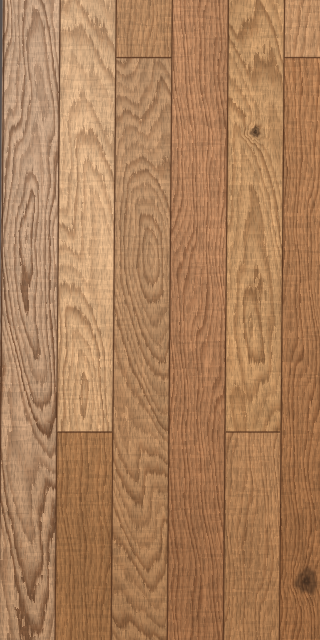
Give the GLSL for this texture, as a Shadertoy shader.

```glsl
// Oak floor: six slightly leaning columns of planks with staggered end joints.
// Growth rings are contours of a warped elliptical field per plank; pores,
// streaks and saw marks come from stretched cellular noise, knots from a loop.

vec2 hash2(vec2 p) {
    vec3 q = fract(vec3(p.xyx) * vec3(0.1031, 0.103, 0.0973));
    q += dot(q, q.yzx + 33.33);
    return fract((q.xx + q.yz) * q.zy);
}

// Cellular noise: x = distance to the nearest point, y = random value of its cell
vec2 cellular(vec2 p) {
    vec2 cell = floor(p), nearest = vec2(9.0, 0.0);
    for (int j = -1; j <= 1; j++)
    for (int i = -1; i <= 1; i++) {
        vec2 id = cell + vec2(i, j);
        vec2 point = hash2(id);
        float d = length(id + point - p);
        if (d < nearest.x) nearest = vec2(d, fract(point.x * 7.3 + point.y * 3.1));
    }
    return nearest;
}

// Layered sines that let the grain wander
float sway(float y, float seed) {
    return 0.5 * sin(y * 8.0 + seed) + 0.3 * sin(y * 19.0 + seed * 2.3)
         + 0.14 * sin(y * 47.0 + seed * 4.1);
}

// Ring field: center across, center height, rings across, rings along
const vec4 GRAIN[6] = vec4[6](
    vec4(0.55, 0.66, 11.0, 14.0), vec4(0.50, 0.38, 8.0, 18.0),
    vec4(0.75, 0.60, 10.0, 34.0), vec4(1.70, 0.95, 13.0, 8.0),
    vec4(0.38, 0.48, 8.0, 19.0), vec4(-0.60, 0.50, 13.0, 6.0));

const vec3 TONE[6] = vec3[6](
    vec3(0.74, 0.60, 0.48), vec3(0.80, 0.64, 0.48), vec3(0.69, 0.53, 0.385),
    vec3(0.67, 0.485, 0.345), vec3(0.73, 0.56, 0.39), vec3(0.65, 0.465, 0.315));

// Knots: position and radius
const vec3 KNOT[2] = vec3[2](vec3(0.399, 0.794, 0.008), vec3(0.479, 0.092, 0.019));

void mainImage(out vec4 fragColor, in vec2 fragCoord) {
    vec2 p = fragCoord / iResolution.xy * vec2(0.5, 1.0);
    float px = 1.0 / iResolution.y;

    // Plank layout
    float u = (p.x * 2.0 - 0.016 * p.y) / 0.1753 + 0.019;
    float column = clamp(floor(u), 0.0, 5.0);
    int c = int(column);
    float across = u - column;
    float kind = mod(column, 3.0);
    float joint = kind < 0.5 ? -1.0 : kind < 1.5 ? 0.325 : 0.91;
    bool isShort = kind > 0.5 && (kind < 1.5 ? p.y < joint : p.y > joint);
    float seed = column * 2.7 + (isShort ? 5.3 : 0.0);

    vec4 grain = isShort ? vec4(-0.7, 0.2 + 0.5 * joint, 12.0, 7.0) : GRAIN[c];
    vec3 tone = isShort ? vec3(0.69, 0.515, 0.36) + 0.016 * (column - 3.0) : TONE[c];

    // Knots push the rings aside
    float bulge = 0.0, knot = 0.0;
    for (int i = 0; i < 2; i++) {
        vec2 q = (p - KNOT[i].xy) * vec2(1.0, 0.8);
        float angle = atan(q.y, q.x);
        float d = length(q) / KNOT[i].z * (1.0 + 0.12 * sin(angle * 3.0 + 1.0) + 0.08 * sin(angle * 7.0));
        bulge += 3.0 * exp(-0.4 * d * d);
        knot = max(knot, (1.0 - smoothstep(0.3, 1.2, d)) * (0.75 + 0.2 * sin(d * 11.0)));
    }

    // Fibres at three scales
    vec2 fibre = p + vec2(0.003 * sway(p.y, seed), seed);
    vec2 pores = cellular(fibre * vec2(340.0, 70.0));
    vec2 streak = cellular(fibre * vec2(210.0, 14.0));
    vec2 saw = cellular(vec2(p.x * 22.0, p.y * 260.0) + seed);

    // Growth rings with ragged tips
    vec2 offset = vec2(across - grain.x - 0.13 * sway(p.y, seed), p.y - grain.y);
    float field = length(offset * grain.zw) + bulge
                + 1.1 * sway(p.y * 1.3 + across * 0.35, seed + 4.0)
                + 0.6 * sin(across * 6.0 + p.y * 15.0 + seed)
                + 0.22 * (pores.y - 0.5) + 0.14 * (streak.y - 0.5);
    float phase = fract(field);
    float ring = smoothstep(0.25, 0.8, phase) * (1.0 - smoothstep(0.8, 1.0, phase));
    ring *= 0.7 + 0.3 * sin(field * 1.7 + seed);
    float contrast = c == 0 ? 1.0 : isShort ? 0.45 : 0.6;

    // Wood colour
    vec3 color = mix(tone, tone * vec3(0.64, 0.56, 0.50), ring * contrast);
    color *= 1.0 + 0.09 * (streak.y - 0.5) + 0.1 * (pores.y - 0.5);
    color *= 1.0 - 0.10 * (1.0 - smoothstep(0.1, 0.45, pores.x));
    color *= 1.0 + 0.08 * (saw.y - 0.5);
    color *= 1.0 + 0.04 * sway(p.y * 0.7 + across * 0.2, seed + 1.0);
    color *= mix(vec3(0.96, 0.92, 0.86), vec3(1.09, 1.09, 1.09), smoothstep(0.0, 0.7, p.y));

    // Pale sheen towards the upper left
    float sheen = 0.2 * smoothstep(0.35, 0.9, p.y) * (1.0 - smoothstep(0.0, 0.4, p.x));
    color = mix(color, vec3(0.76, 0.66, 0.57), sheen);
    color = mix(color, vec3(0.20, 0.14, 0.10), knot * 0.85);

    // Seams, end joints and the exposed left edge
    float side = min(abs(across), abs(1.0 - across)) * 0.0877;
    float gap = min(side, abs(p.y - joint));
    color *= 1.0 - 0.07 * (1.0 - smoothstep(0.0, 0.004, gap));
    color = mix(color, vec3(0.30, 0.18, 0.11), 0.75 * (1.0 - smoothstep(0.0, 0.0005 + px, gap)));
    color = mix(color, vec3(0.35, 0.32, 0.31), 1.0 - smoothstep(-px, px, u * 0.0877 + 0.002));

    fragColor = vec4(clamp(color, 0.0, 1.0), 1.0);
}
```
